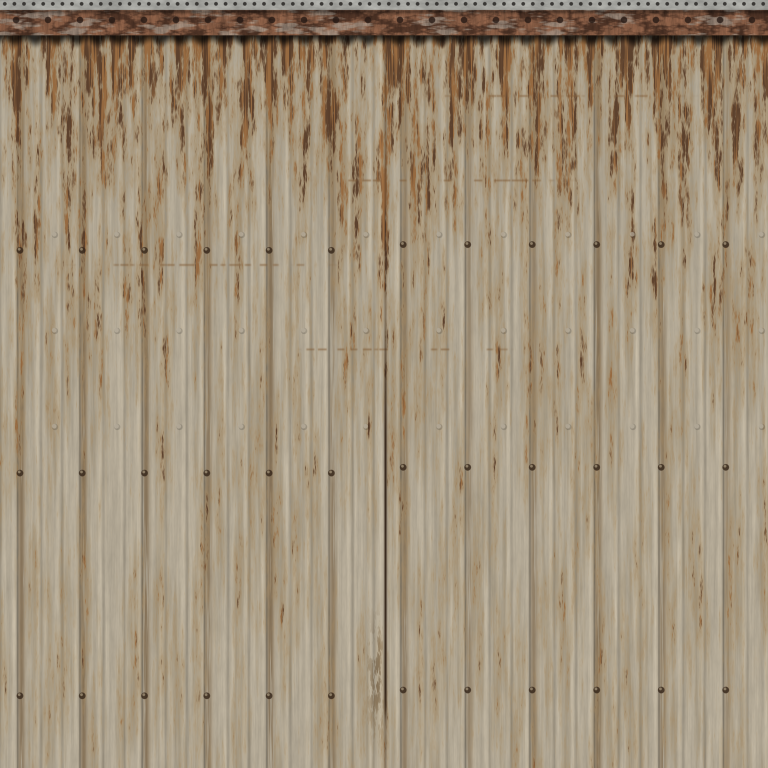
A WebGL 2 fragment shader for this texture:

```glsl
#version 300 es
precision highp float;

uniform vec2 u_resolution;
out vec4 fragColor;

float hash(vec2 p) {
    vec3 q = fract(p.xyx * 0.1031);
    q += dot(q, q.yzx + 33.33);
    return fract((q.x + q.y) * q.z);
}

// Cellular noise, bright at the cell points
float cells(vec2 p) {
    vec2 base = floor(p);
    float nearest = 1.0;
    for (int j = -1; j <= 1; j++)
        for (int i = -1; i <= 1; i++) {
            vec2 id = base + vec2(i, j);
            vec2 point = id + vec2(hash(id), hash(id + 71.7));
            nearest = min(nearest, distance(p, point));
        }
    return 1.0 - nearest;
}

float wear(vec2 p) {
    return 0.5 * cells(p) + 0.3 * cells(p * 2.3 + 7.0) + 0.2 * cells(p * 5.1 + 31.0);
}

float bump(float x, float width) {
    return exp(-x * x / (width * width));
}

float disc(vec2 p, float radius, float px) {
    return 1.0 - smoothstep(radius - px, radius + px, length(p));
}

void main() {
    vec2 uv = gl_FragCoord.xy / u_resolution;
    float px = 0.75 / min(u_resolution.x, u_resolution.y);
    float depth = max(0.95 - uv.y, 0.0);

    // Two sheets of six ribs, joined at the middle
    bool rightSheet = uv.x > 0.501;
    float pitch = rightSheet ? 0.084 : 0.0811;
    float u = (uv.x - (rightSheet ? 0.525 : 0.026)) / pitch;
    float rib = round(u);
    float dx = (u - rib) * pitch;
    float ribOn = rightSheet || rib < 5.5 ? 1.0 : 0.0;
    float ribAge = hash(vec2(rib, rightSheet ? 9.0 : 2.0));

    float streak = wear(vec2(uv.x * 42.0, uv.y * 3.0));
    float flake = wear(vec2(uv.x * 120.0, uv.y * 26.0));
    float fine = wear(vec2(uv.x * 140.0, uv.y * 4.0) + 50.0);

    // Painted sheet with folded profile
    vec3 color = mix(vec3(0.695, 0.655, 0.58), vec3(0.67, 0.62, 0.53), smoothstep(0.45, 0.7, streak));
    color *= 1.0 + 0.18 * (fine - 0.55) + 0.10 * (flake - 0.55);
    color *= 1.0 + 0.02 * sin(u * 18.85 + 1.0);
    for (int k = 1; k <= 2; k++) {
        float fold = (fract(u) - float(k) * 0.34) * pitch;
        color *= 1.0 - 0.13 * bump(fold, 0.0022) + 0.05 * bump(fold + 0.005, 0.003);
    }
    float groove = ribOn * bump(dx - 0.002, 0.0045);
    color *= 1.0 + 0.07 * ribOn * bump(dx + 0.008, 0.003);
    color = mix(color, vec3(0.43, 0.34, 0.23), groove * (0.35 + 0.35 * ribAge) * smoothstep(0.25, 0.6, fine));
    color *= 1.0 - 0.25 * ribOn * bump(dx + 0.003, 0.0013);

    // Rust running down from the top
    float seamX = uv.x - 0.502;
    float rust = 0.6 * streak + 0.4 * flake + 0.25 * exp(-4.0 * depth) - 0.09;
    rust += 0.04 * groove * ribAge + 0.12 * bump(seamX - 0.002, 0.006) * smoothstep(0.4, 0.7, uv.y);
    color = mix(color, vec3(0.62, 0.52, 0.38), 0.6 * smoothstep(0.48, 0.72, rust));
    vec3 rustColor = mix(vec3(0.58, 0.39, 0.22), vec3(0.31, 0.20, 0.13), smoothstep(0.45, 0.68, fine));
    color = mix(color, rustColor, 0.85 * smoothstep(0.65, 0.79, rust));

    // Broken horizontal scratches
    for (int i = 0; i < 4; i++) {
        float row = float(i);
        float reach = 1.0 - smoothstep(0.1, 0.2, abs(uv.x - 0.2 - 0.6 * hash(vec2(row, 4.0))));
        float dashes = smoothstep(0.5, 0.7, cells(vec2(uv.x * 70.0, row * 9.0)));
        color = mix(color, vec3(0.50, 0.36, 0.22), 0.5 * reach * dashes * bump(uv.y - 0.545 - 0.11 * row, 0.0016));
    }

    // Open joint, darkest in the lower half
    float joint = smoothstep(0.05, 0.09, uv.y) * (1.0 - smoothstep(0.4, 0.62, uv.y));
    color = mix(color, vec3(0.17, 0.11, 0.07), (0.3 + 0.6 * joint) * bump(seamX, 0.0018));
    color *= 1.0 + 0.08 * bump(seamX + 0.006, 0.003);
    color = mix(color, vec3(0.40, 0.32, 0.22), 0.6 * bump(seamX + 0.012, 0.010)
        * bump(uv.y - 0.12, 0.07) * smoothstep(0.5, 0.68, flake));

    // Bolts on the ribs, with faint rivets between
    float boltRow = uv.y - (rightSheet ? 0.1015 : 0.094);
    vec2 bolt = vec2(dx, boltRow - 0.29 * clamp(round(boltRow / 0.29), 0.0, 2.0));
    color = mix(color, vec3(0.22, 0.16, 0.11), 0.85 * ribOn * disc(bolt, 0.0043, px));
    color = mix(color, vec3(0.62, 0.56, 0.46), 0.8 * ribOn * disc(bolt - vec2(-0.001, 0.0015), 0.0018, px));
    float rivetRow = uv.y - 0.445;
    vec2 rivet = vec2((fract(u) - 0.55) * pitch, rivetRow - 0.125 * clamp(round(rivetRow / 0.125), 0.0, 2.0));
    color *= 1.0 - 0.16 * disc(rivet - vec2(0.001, -0.001), 0.0040, px);
    color = mix(color, vec3(0.74, 0.70, 0.63), 0.7 * disc(rivet, 0.0030, px));

    // Shadow under the beam
    float edge = 0.950 + 0.003 * sin(u * 18.85);
    color *= 1.0 - 0.75 * smoothstep(edge - 0.012, edge + 0.003, uv.y);

    // Rusted beam with rivets
    float blotch = wear(uv * vec2(28.0, 55.0));
    vec3 beam = mix(vec3(0.29, 0.19, 0.14), vec3(0.51, 0.35, 0.26), smoothstep(0.4, 0.7, blotch));
    beam = mix(beam, vec3(0.62, 0.57, 0.52), 0.7 * smoothstep(0.58, 0.75, wear(uv * vec2(14.0, 50.0) + 20.0)));
    beam *= 0.75 + 0.45 * flake - 0.35 * bump(uv.y - 0.985, 0.003);
    vec2 stud = vec2((fract(uv.x * 24.0) - 0.5) / 24.0, uv.y - 0.974);
    beam = mix(beam, vec3(0.15, 0.10, 0.08), 0.8 * disc(stud, 0.0042, px));
    color = mix(color, beam, smoothstep(0.954 - px, 0.954 + px, uv.y));

    // Perforated grey strip
    vec3 strip = vec3(0.64, 0.64, 0.62) * (0.8 + 0.35 * blotch);
    vec2 hole = vec2((fract(uv.x * 80.0) - 0.5) / 80.0, uv.y - 0.995);
    strip = mix(strip, vec3(0.18, 0.17, 0.16), 0.9 * disc(hole, 0.0024, px));
    color = mix(color, strip, smoothstep(0.987 - px, 0.987 + px, uv.y));

    fragColor = vec4(color, 1.0);
}
```
